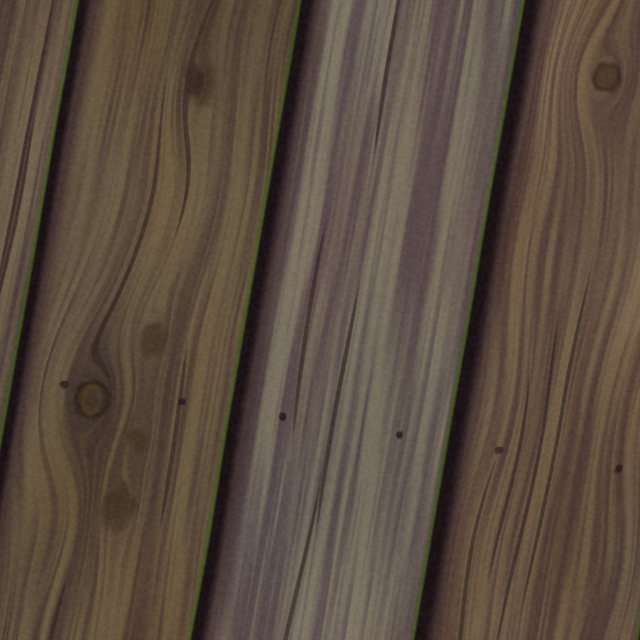
A Shadertoy shader for this texture:

```glsl
const float PITCH = 0.349;        // board spacing
const float LEAN = 0.172;         // sideways drift of the boards
const float CROSS_SLOPE = 0.152;  // slope of the nail row
const float SHIFT = 0.047;        // offset of the first seam
const float GAP = 0.014;          // width of the dark gap
const float SHADE = 0.036;        // reach of the shadow beside it
const float NAIL_ROW = 0.415;
const float NAIL_SPREAD = 0.27;   // nail distance from board centre, in boards
const float NAIL_SIZE = 0.0085;
const float FILM_GRAIN = 0.035;
const int CRACKS = 4;             // cracks per board

const vec3 GAP_COLOR = vec3(0.105, 0.070, 0.085);
const vec3 SHADOW_COLOR = vec3(0.225, 0.155, 0.165);
const vec3 EDGE_GREEN = vec3(0.25, 0.33, 0.11);
const vec3 CRACK_COLOR = vec3(0.19, 0.14, 0.13);
const vec3 STAIN_COLOR = vec3(0.25, 0.185, 0.13);
const vec3 VALLEY_TINT = vec3(0.80, 0.74, 0.81);
const vec3 RIDGE_TINT = vec3(1.13, 1.17, 1.06);
const vec3 BOARD_TINTS[4] = vec3[4](
    vec3(0.39, 0.32, 0.26), vec3(0.355, 0.285, 0.215),
    vec3(0.42, 0.37, 0.34), vec3(0.41, 0.32, 0.25));

// Across, along, radius
const vec3 KNOTS[2] = vec3[2](vec3(0.126, 0.397, 0.027), vec3(0.844, 1.024, 0.022));
const vec3 STAINS[4] = vec3[4](
    vec3(0.210, 0.918, 0.034), vec3(0.204, 0.516, 0.026),
    vec3(0.209, 0.343, 0.020), vec3(0.200, 0.235, 0.028));

float hash(vec2 p) {
    vec3 q = fract(p.xyx * 0.1031);
    q += dot(q, q.yzx + 33.33);
    return fract((q.x + q.y) * q.z);
}

float noise(vec2 p) {
    vec2 i = floor(p), f = fract(p);
    f = f * f * (3.0 - 2.0 * f);
    return mix(mix(hash(i), hash(i + vec2(1, 0)), f.x),
               mix(hash(i + vec2(0, 1)), hash(i + vec2(1, 1)), f.x), f.y);
}

// Grain coordinate: wavy along the board, ringed around knots and stains
float grainCoord(vec2 p, float waviness) {
    float g = p.x + waviness * (noise(p * vec2(9.0, 4.0)) - 0.5);
    for (int i = 0; i < 2; i++) {
        vec2 d = (p - KNOTS[i].xy) * vec2(1.0, 0.62);
        float r = length(d) / KNOTS[i].z;
        g = mix(g, KNOTS[i].x + length(d), exp(-0.16 * r * r));
    }
    for (int i = 0; i < 4; i++) {
        vec2 d = (p - STAINS[i].xy) * vec2(1.0, 0.4);
        float r = length(d) / STAINS[i].z;
        g = mix(g, STAINS[i].x + length(d), 0.8 * exp(-0.9 * r * r));
    }
    return g;
}

void mainImage(out vec4 fragColor, in vec2 fragCoord) {
    vec2 uv = fragCoord / iResolution.xy;
    float px = 1.0 / iResolution.y;

    // Board space: x across, y along
    vec2 p = vec2(uv.x - LEAN * uv.y + SHIFT, uv.y + CROSS_SLOPE * uv.x);
    float wobble = 0.003 * (noise(vec2(p.y * 5.0, floor(p.x / PITCH + 0.5))) - 0.5);
    float u = (p.x + wobble) / PITCH;
    float board = floor(u);
    float fromLeft = fract(u) * PITCH;
    float fromRight = PITCH - fromLeft;
    vec3 tint = BOARD_TINTS[int(clamp(board + 1.0, 0.0, 3.0))];
    float gray = smoothstep(0.29, 0.34, tint.b);

    // Grain in three widths
    float g = grainCoord(p, mix(0.035, 0.010, gray));
    float seed = board * 17.0;
    float broad = noise(vec2(g * 34.0 + seed, p.y * 1.6 + seed));
    float streak = noise(vec2(g * 95.0 + seed, p.y * 2.6));
    float fine = noise(vec2(g * 230.0, p.y * 7.0 + seed));
    float grain = 0.25 * broad + 0.45 * streak + 0.30 * fine;
    float ridge = smoothstep(0.22, 0.78, grain);
    vec3 col = tint * mix(VALLEY_TINT, RIDGE_TINT, ridge);

    // Slow weathering
    float wear = noise(p * vec2(7.0, 2.8) + seed);
    col *= 0.90 + 0.20 * wear;
    col = mix(col, vec3(dot(col, vec3(0.36))), 0.25 * noise(p * vec2(11.0, 4.0) + 40.0));

    // Stains and knots
    for (int i = 0; i < 4; i++) {
        vec2 d = (p - STAINS[i].xy) * vec2(1.0, 0.75);
        float r = length(d) / STAINS[i].z + 0.7 * (noise(p * 45.0) - 0.5);
        col = mix(col, STAIN_COLOR, 0.65 * (1.0 - smoothstep(0.45, 1.15, r)));
    }
    for (int i = 0; i < 2; i++) {
        float r = length((p - KNOTS[i].xy) * vec2(1.0, 0.92)) / KNOTS[i].z;
        r += 0.25 * (noise(p * 70.0) - 0.5);
        col = mix(col, STAIN_COLOR * (0.85 + 0.3 * fine), 0.8 * (1.0 - smoothstep(0.8, 1.05, r)));
        col *= 1.0 - 0.28 * exp(-40.0 * (r - 0.95) * (r - 0.95));
    }

    // Long tapering cracks
    for (int i = 0; i < CRACKS; i++) {
        vec2 id = vec2(board + 5.0, float(i) * 3.0 + 2.0);
        float x = PITCH * (board + 0.15 + 0.75 * hash(id));
        x += 0.022 * (noise(vec2(p.y * 3.0, id.x * 7.0 + id.y)) - 0.5);
        float reach = abs(p.y - 1.15 * hash(id + 31.0)) / (0.12 + 0.25 * hash(id + 57.0));
        float width = 0.0018 * (1.0 - smoothstep(0.3, 1.0, reach));
        float line = 1.0 - smoothstep(width, width + 0.0015 + px, abs(g - x));
        col = mix(col, CRACK_COLOR, 0.65 * line * (1.0 - smoothstep(0.7, 1.0, reach)));
    }

    // Two nail holes per board
    vec2 nail = vec2((abs(fract(u) - 0.5) - NAIL_SPREAD) * PITCH, p.y - NAIL_ROW);
    float hole = length(nail) + 0.006 * (noise(p * 130.0) - 0.5);
    float depth = 0.55 + 0.4 * hash(vec2(board + 3.0, step(0.5, fract(u))));
    col = mix(col, GAP_COLOR * 1.3, depth * (1.0 - smoothstep(0.4, 1.0, hole / NAIL_SIZE)));

    // Shadow, lit edge and gap at each seam
    float gap = GAP + 0.004 * max(board, 0.0);
    col = mix(col, SHADOW_COLOR, 0.85 * (1.0 - smoothstep(gap * 0.7, gap + SHADE, fromLeft)));
    col = mix(col, EDGE_GREEN, 0.8 * (1.0 - smoothstep(0.003, 0.014, fromRight)));
    float dark = 1.0 - smoothstep(gap * 0.45, gap * 1.35, fromLeft);
    dark = max(dark, 1.0 - smoothstep(0.0, 0.004 + px, fromRight));
    col = mix(col, GAP_COLOR, dark);

    // Soft speckle
    col += FILM_GRAIN * (noise(uv * 260.0) - 0.5);
    fragColor = vec4(clamp(col, 0.0, 1.0), 1.0);
}
```
